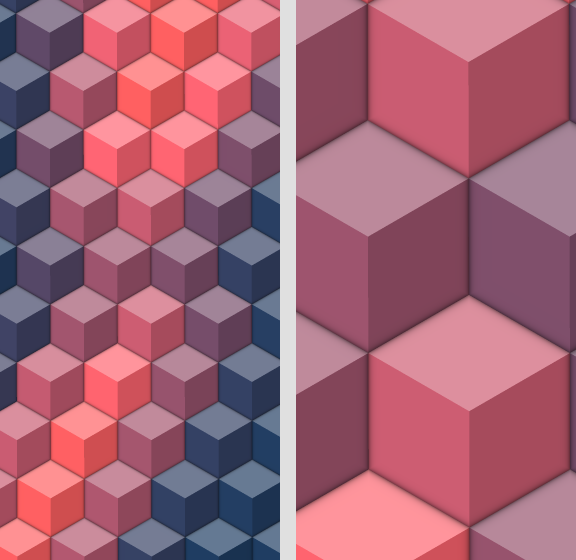
Left, the full canvas; right, a detail of the centre.
Give the GLSL for this pattern, as a Shadertoy shader.

```glsl
float hash(vec2 p) {
    return fract(sin(dot(p, vec2(127.1, 311.7))) * 43758.5453);
}

// Centre of the nearest pointy-topped hexagon of unit width
vec2 hexCenter(vec2 g) {
    vec2 pitch = vec2(1.0, sqrt(3.0));
    vec2 even = floor(g / pitch + 0.5) * pitch;
    vec2 odd = (floor(g / pitch) + 0.5) * pitch;
    return distance(g, even) < distance(g, odd) ? even : odd;
}

// Warmth of a cube: a winding ridge that fades around the fourth row
float cubeHeat(float x, float row) {
    float above = max(3.0 - row, 0.0);
    float ridge = 0.484 + 0.057 * above - 0.112 * max(row - 5.1, 0.0);
    float width = 0.335 + 0.025 * above;
    float dip = (row - 4.0) / 1.4;
    float peak = 1.12 + 0.05 * above - 0.55 * exp(-dip * dip);
    return peak * exp(-pow(abs(x - ridge) / width, 2.2));
}

vec3 heatColor(float heat) {
    vec3 color = mix(vec3(0.12, 0.24, 0.385), vec3(1.0, 0.40, 0.465), min(heat, 1.0));
    return mix(color, vec3(1.0, 0.375, 0.38), smoothstep(0.98, 1.14, heat));
}

// p is in canvas widths, with y running down from the top edge
vec3 cubes(vec2 p) {
    vec2 origin = vec2(0.177, 0.117);
    float cubeWidth = 0.24;
    p.x -= 0.0022 * p.y;
    vec2 g = (p - origin) / cubeWidth;
    vec2 center = hexCenter(g);
    vec2 q = g - center;
    float row = floor(center.y / 0.866 + 0.5);

    float jitter = 0.04 * (hash(vec2(floor(center.x * 2.0 + 0.5), row)) - 0.5);
    vec3 base = heatColor(max(cubeHeat(origin.x + cubeWidth * center.x, row) + jitter, 0.0));

    // Three faces: pale top, plain left, shaded right
    vec3 color = q.x < 0.0 ? base : base * 0.81;
    if (-q.y > abs(q.x) * 0.577) color = mix(base, vec3(1.0), 0.31);

    // Soft dark seam around each cube
    vec2 a = abs(q);
    float edge = 0.5 - max(a.x, 0.5 * a.x + 0.866 * a.y);
    return color * (1.0 - 0.45 * exp(-edge / 0.013));
}

void mainImage(out vec4 fragColor, in vec2 fragCoord) {
    // Average a 3x3 grid of samples for smooth edges
    vec3 sum = vec3(0.0);
    for (int j = -1; j <= 1; j++) {
        for (int i = -1; i <= 1; i++) {
            vec2 pos = fragCoord + vec2(i, j) / 3.0;
            sum += cubes(vec2(pos.x, iResolution.y - pos.y) / iResolution.x);
        }
    }
    fragColor = vec4(sum / 9.0, 1.0);
}
```
